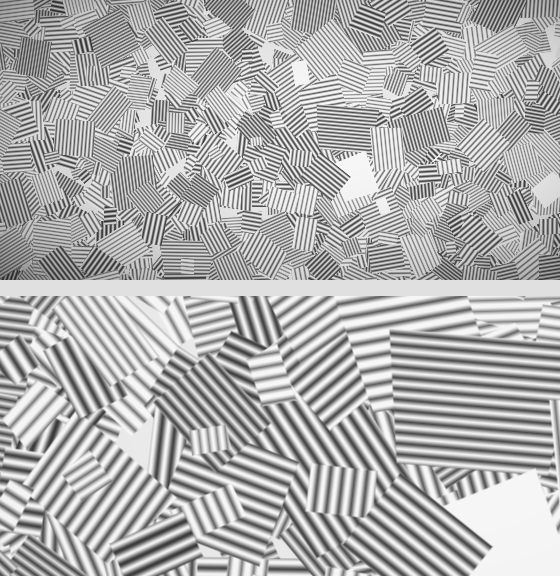
Top, the full canvas; bottom, a detail of the centre.
Give the GLSL for this pattern, as a Shadertoy shader.

```glsl
// Overlapping, randomly turned patches of finely striped paper under a soft vignette.

const float PAPER = 0.97;
const float INK = 0.28;
const float CELL = 0.14;      // grid spacing, in canvas heights
const int LAYERS = 6;

// Three random values in 0..1 from a 2D point, without sine
vec3 hash32(vec2 p) {
    vec3 q = fract(p.xyx * vec3(0.1031, 0.1030, 0.0973));
    q += dot(q, q.yxz + 33.33);
    return fract((q.xxy + q.yzz) * q.zyx);
}

mat2 rotation(float angle) {
    float c = cos(angle), s = sin(angle);
    return mat2(c, -s, s, c);
}

// Signed distance to a rectangle whose sides lean by the given slant
float patchDistance(vec2 p, vec2 halfSize, float slant) {
    vec2 d = abs(p) - halfSize - vec2(slant * p.y, 0.0);
    return max(d.x, d.y);
}

// Ink coverage of parallel lines stacked along x
float stripes(float x, float period, float inkShare, float soft) {
    float d = (abs(fract(x / period) - 0.5) - 0.5 * inkShare) * period;
    return 1.0 - smoothstep(-soft, soft, d);
}

// Lays one patch over the tone below it
float addPatch(float below, vec2 p, vec2 seed, float soft) {
    vec3 shape = hash32(seed + 17.3);
    vec3 line = hash32(seed + 59.1);
    vec3 extra = hash32(seed + 83.7);

    // Many small scraps, few large sheets
    vec2 q = rotation(6.2832 * shape.z) * p;
    float size = mix(0.022, 0.105, pow(shape.x, 1.5));
    vec2 halfSize = size * vec2(1.0, mix(0.5, 1.0, shape.y));
    float slant = 0.4 * (extra.x - 0.5) * step(0.3, extra.y);
    float edge = 0.35 * soft;
    float cover = 1.0 - smoothstep(-edge, edge, patchDistance(q, halfSize, slant));

    // Lines follow one side of the patch, or its leaning edge
    float across = line.z < 0.5 ? q.x - slant * q.y : q.y;
    float period = mix(0.0100, 0.0175, line.x);
    float share = mix(0.16, 0.54, line.y);
    float ink = stripes(across + extra.z * period, period, share, soft);
    ink *= step(0.025, extra.z);      // a few sheets stay blank
    float inkTone = INK + 0.12 * (0.5 - line.y);
    return mix(below, mix(PAPER, inkTone, ink), cover);
}

// Scatters one patch per cell of a turned grid
float addLayer(float below, vec2 p, float layer, float soft) {
    vec2 g = rotation(0.4 + 1.9 * layer) * p / CELL + 7.37 * layer + 40.0;
    vec2 base = floor(g);
    float tone = below;
    for (int y = -1; y <= 1; y++) {
        for (int x = -1; x <= 1; x++) {
            vec2 id = base + vec2(x, y);
            vec2 seed = id + layer * vec2(137.0, 71.0);
            vec2 center = id + 0.5 + 0.6 * (hash32(seed).xy - 0.5);
            tone = addPatch(tone, (g - center) * CELL, seed, soft);
        }
    }
    return tone;
}

// Light that stays even near the middle and falls off into the corners
float vignette(vec2 uv) {
    vec2 q = 2.0 * uv - vec2(1.08, 1.06);
    float r = dot(q, q);
    return 1.0 - 0.06 * r - 0.06 * r * r;
}

void mainImage(out vec4 fragColor, in vec2 fragCoord) {
    vec2 p = fragCoord / iResolution.y;
    float soft = max(0.0044, 0.8 / iResolution.y);

    float tone = PAPER - 0.05;
    for (int i = 0; i < LAYERS; i++) {
        tone = addLayer(tone, p, float(i), soft);
    }

    tone *= vignette(fragCoord / iResolution.xy);
    fragColor = vec4(vec3(tone), 1.0);
}
```
